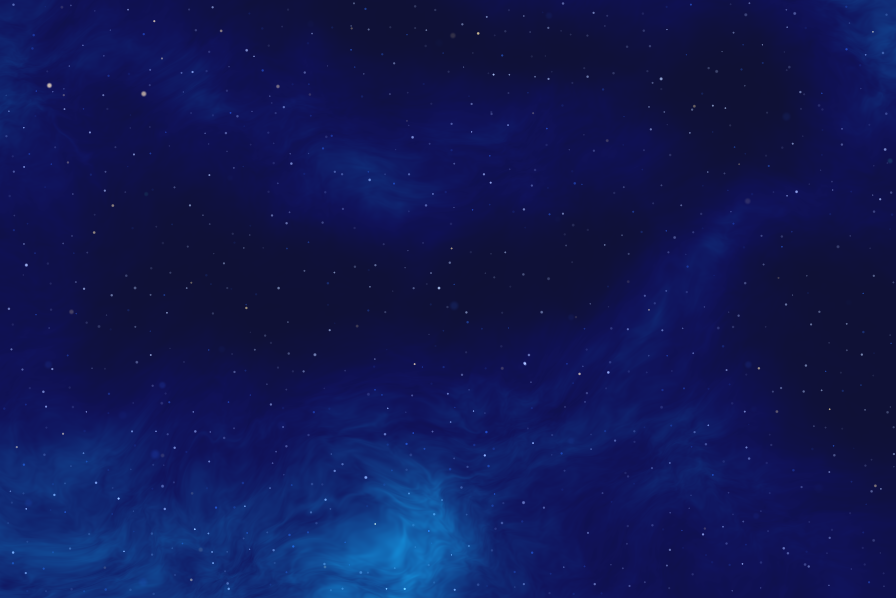
Write a Shadertoy shader that draws this texture.

```glsl
// Deep blue nebula: soft pools of light and shadow on a domain bent by
// layered sines, mottled and streaked with torn wisps, and strewn with
// pinprick stars in jittered cells. Lengths are in canvas heights.

const vec3 WHITE_STAR = vec3(0.60, 0.68, 0.70);
const vec3 GOLD_STAR  = vec3(0.74, 0.66, 0.34);
const vec3 GREEN_STAR = vec3(0.10, 0.50, 0.30);
const vec3 BLUE_HAZE  = vec3(0.10, 0.28, 0.55);

vec3 hash3(vec2 cell, float seed) {
    vec3 q = fract(vec3(cell.xyx + seed) * vec3(0.1031, 0.1030, 0.0973));
    q += dot(q, q.yxz + 33.33);
    return fract((q.xxy + q.yzz) * q.zyx);
}

mat2 rotation(float angle) {
    float c = cos(angle), s = sin(angle);
    return mat2(c, s, -s, c);
}

// Bends the plane with ever finer sines, like stirred smoke
vec2 stir(vec2 p, float amount, float frequency) {
    for (int i = 0; i < 7; i++) {
        vec2 q = rotation(float(i) * 1.9 + 0.4) * p;
        p += amount * sin(q.yx * frequency + vec2(1.7, 4.1) * float(i));
        amount *= 0.60;
        frequency *= 1.65;
    }
    return p;
}

// Layered sines, roughly -1 to 1; keep is the weight passed to finer layers
float billow(vec2 p, float frequency, float keep) {
    float sum = 0.0, weight = 0.5;
    for (int i = 0; i < 6; i++) {
        p = rotation(1.15) * p + 0.37;
        vec2 q = p * frequency;
        sum += weight * sin(q.x + 1.6 * sin(q.y * 0.8 + float(i)))
                      * cos(0.7 * q.y + 1.1 * sin(q.x * 0.6));
        frequency *= 1.8;
        weight *= keep;
    }
    return sum;
}

// Soft filaments along the zero line of a billowing field
float wisps(vec2 p, float frequency, float width) {
    float field = billow(p, frequency, 0.55) / width;
    return exp(-field * field);
}

// Soft elliptical spot
float pool(vec2 p, vec2 centre, vec2 radii, float angle) {
    vec2 q = rotation(-angle) * (p - centre) / radii;
    return exp(-dot(q, q));
}

// Broad layout of the gas
float layout_(vec2 s) {
    float light = 0.115;

    // Lit clouds
    light += 0.25 * pool(s, vec2(0.70, 0.02), vec2(0.18, 0.13), -0.2);
    light += 0.20 * pool(s, vec2(0.20, 0.03), vec2(0.62, 0.27), 0.0);
    light += 0.13 * pool(s, vec2(-0.03, 0.82), vec2(0.11, 0.16), 0.0);
    light += 0.17 * pool(s, vec2(1.50, 0.97), vec2(0.14, 0.17), 0.0);
    light += 0.08 * pool(s, vec2(0.35, 0.84), vec2(0.34, 0.09), -0.35);
    light += 0.06 * pool(s, vec2(0.68, 0.72), vec2(0.20, 0.13), 0.0);
    light += 0.14 * pool(s, vec2(1.22, 0.56), vec2(0.28, 0.07), 0.65);
    light += 0.09 * pool(s, vec2(1.24, 0.22), vec2(0.18, 0.12), -0.3);
    light += 0.05 * pool(s, vec2(0.85, 0.32), vec2(0.28, 0.12), 0.2);

    // Dark voids
    light -= 0.17 * pool(s, vec2(0.38, 0.53), vec2(0.29, 0.17), 0.15);
    light -= 0.18 * pool(s, vec2(1.44, 0.40), vec2(0.20, 0.23), 0.0);
    light -= 0.15 * pool(s, vec2(1.25, 0.82), vec2(0.16, 0.14), 0.3);
    light -= 0.14 * pool(s, vec2(0.78, 0.95), vec2(0.42, 0.09), -0.2);
    light -= 0.13 * pool(s, vec2(0.92, 0.55), vec2(0.25, 0.10), 0.1);
    return light;
}

// Brightness of the gas, from 0 in the voids to about 0.4 in the glow
float gas(vec2 p) {
    vec2 s = stir(p, 0.030, 6.0);
    vec2 streak = stir(rotation(-0.5) * p, 0.035, 9.0) * vec2(0.55, 1.15);

    float light = layout_(s) + 0.045 * billow(s, 10.0, 0.6);
    light = 0.5 * (light + sqrt(light * light + 0.0010));

    // Wisps come in torn patches and fade out in the voids
    float torn = smoothstep(-0.1, 0.45, billow(s + 3.0, 6.0, 0.5));
    float veins = torn * wisps(streak, 17.0, 0.10);
    return light * (0.95 + 0.22 * veins + 0.30 * billow(streak, 24.0, 0.72));
}

// Blue rises first; green joins in the brightest gas
vec3 gasColour(float light) {
    float blue = 0.205 + light;
    float excess = blue - 0.360;
    float green = 0.064 + 0.5 * (excess + sqrt(excess * excess + 0.0006));
    return vec3(0.057 + 0.03 * light, green, blue);
}

// One jittered spot per cell; presence is the share of cells that hold one
vec3 scatter(vec2 p, float cells, float radius, float presence, float seed,
             vec3 usualTint, vec3 rareTint) {
    vec2 cell = floor(p * cells);
    vec3 h = hash3(cell, seed), k = hash3(cell, seed + 51.0);
    float away = length(p - (cell + 0.15 + 0.7 * h.xy) / cells);
    float size = radius * mix(0.75, 1.25, k.x);
    float spot = 1.0 - smoothstep(0.4 * size, 1.6 * size, away);
    float strength = step(h.z, presence) * mix(0.15, 1.0, k.y * k.y);
    return spot * strength * mix(usualTint, rareTint, step(0.7, k.z));
}

void mainImage(out vec4 fragColor, in vec2 fragCoord) {
    vec2 p = fragCoord / iResolution.y;
    vec3 colour = gasColour(gas(p));

    // Star dust, stars, a few large ones and faint out-of-focus haze
    colour += scatter(p, 30.0, 0.0016, 0.60, 3.0, WHITE_STAR, BLUE_HAZE) * 0.7;
    colour += scatter(p, 14.0, 0.0019, 0.50, 17.0, WHITE_STAR, GOLD_STAR);
    colour += scatter(p, 5.0, 0.0036, 0.18, 29.0, GOLD_STAR, GREEN_STAR);
    colour += scatter(p, 9.0, 0.0055, 0.25, 41.0, BLUE_HAZE, BLUE_HAZE) * 0.2;

    fragColor = vec4(colour, 1.0);
}
```
